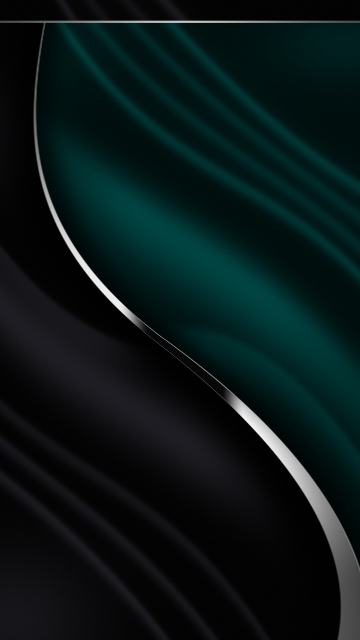
Reproduce this background procedurally as a Shadertoy shader.

```glsl
// Draped teal and black satin divided by a curved silver ribbon under a thin metal line.

const vec3 TEAL = vec3(0.0, 1.0, 0.97);
const vec3 VIOLET = vec3(0.86, 0.83, 1.0);
const float LINE_Y = 0.034;   // height of the metal line, from the top
const float JOIN_Y = 0.527;   // where the two halves of the ribbon meet

float hash(vec2 p) {
    return fract(sin(dot(p, vec2(127.1, 311.7))) * 43758.5453);
}

// Cubic through four values evenly spaced over t = 0..1
float cubic(vec4 k, float t) {
    float s = t * 3.0;
    vec3 d1 = k.yzw - k.xyz;
    vec2 d2 = d1.yz - d1.xy;
    return k.x + s * (d1.x + (s - 1.0) * 0.5 * (d2.x + (s - 2.0) / 3.0 * (d2.y - d2.x)));
}

// Curve of two joined cubics running down the canvas
float ribbonEdge(vec4 upper, vec4 lower, float y) {
    return y < JOIN_Y ? cubic(upper, (y - LINE_Y) / (JOIN_Y - LINE_Y))
                      : cubic(lower, (y - JOIN_Y) / (1.0 - JOIN_Y));
}

// Light along a fold, with its own softness above and below the crest
float fold(vec2 p, vec4 crest, float above, float below) {
    float d = p.y - cubic(crest, p.x);
    d /= d < 0.0 ? above : below;
    return exp(-d * d);
}

float glow(vec2 p, vec2 centre, vec2 size) {
    vec2 d = (p - centre) / size;
    return exp(-dot(d, d));
}

// Fine parallel creases of the upper cloth
float upperCreases(vec2 p) {
    float light = 0.0;
    for (int i = 0; i < 4; i++) {
        float n = float(i);
        vec4 crest = vec4(-0.143, 0.150, 0.289, 0.430) - n * vec4(0.048, 0.068, 0.048, 0.046);
        float strength = 0.085 + 0.03 * cos(n * 2.1);
        light += strength * fold(p, crest, 0.010, 0.014);
        light += 0.025 * fold(p, crest, 0.035, 0.025);
    }
    return light;
}

vec3 tealCloth(vec2 p) {
    float light = 0.055 + upperCreases(p);
    float along = smoothstep(-0.05, 0.4, p.x) * (1.0 - 0.4 * smoothstep(0.7, 1.05, p.x));
    light += 0.21 * along * fold(p, vec4(0.143, 0.312, 0.436, 0.605), 0.045, 0.085);
    float lowerFold = fold(p, vec4(0.677, 0.534, 0.544, 0.719), 0.012, 0.045);
    light += 0.085 * lowerFold * smoothstep(0.42, 0.62, p.x);
    light += 0.07 * glow(p, vec2(0.96, 0.07), vec2(0.22, 0.06));
    light += 0.04 * glow(p, vec2(0.15, 0.08), vec2(0.15, 0.08));
    return TEAL * light;
}

vec3 blackCloth(vec2 p) {
    float light = 0.012;
    float along = 1.0 - smoothstep(0.5, 0.85, p.x);
    light += 0.125 * along * fold(p, vec4(0.475, 0.625, 0.755, 0.990), 0.050, 0.060);
    float edgeFade = 1.0 - smoothstep(0.25, 0.46, p.x);
    light += 0.08 * edgeFade * fold(p, vec4(0.388, 0.538, 0.553, 0.500), 0.007, 0.040);
    for (int i = 0; i < 3; i++) {
        float n = float(i);
        vec4 crest = vec4(0.632, 0.766, 0.940, 1.302) + n * vec4(0.055, 0.074, 0.115, 0.130);
        light += (0.075 + 0.012 * n) * fold(p, crest, 0.009, 0.016);
    }
    light += 0.09 * glow(p, vec2(0.03, 0.97), vec2(0.24, 0.11));
    light += 0.045 * glow(p, vec2(0.0, 0.21), vec2(0.10, 0.09));
    return VIOLET * light;
}

// Brightness of the metal; s runs across the ribbon from left to right
float silver(vec2 p, float s) {
    float upper = mix(0.42, 0.93, smoothstep(0.15, 0.45, p.y));
    float lower = mix(0.92, 0.30, smoothstep(0.66, 0.93, p.y)) * (1.06 - 0.25 * s);
    float shine = upper * (1.0 - smoothstep(0.33, 0.42, p.x));
    shine += lower * smoothstep(0.61, 0.68, p.x);
    float rim = smoothstep(0.84, 0.97, s) + 0.6 * (1.0 - smoothstep(0.0, 0.10, s));
    return max(shine, 0.03 + 0.55 * rim * (1.0 - 0.5 * smoothstep(0.75, 1.0, p.y)));
}

void mainImage(out vec4 fragColor, in vec2 fragCoord) {
    vec2 p = fragCoord / iResolution.xy;
    p.y = 1.0 - p.y;
    vec2 px = 1.0 / iResolution.xy;

    // Ribbon outline
    float left = ribbonEdge(vec4(0.123, 0.094, 0.167, 0.417),
                            vec4(0.417, 0.727, 0.909, 0.9375), p.y);
    float right = ribbonEdge(vec4(0.126, 0.101, 0.183, 0.451),
                             vec4(0.451, 0.775, 0.968, 1.037), p.y);
    float aa = 1.1 * px.x;
    float pastLeft = smoothstep(-aa, aa, p.x - left);
    float pastRight = smoothstep(-aa, aa, p.x - right);

    // Cloth on both sides, shaded towards the ribbon
    vec3 teal = tealCloth(p) * mix(0.45, 1.0, smoothstep(0.0, 0.09, p.x - right));
    vec3 black = blackCloth(p) * mix(0.25, 1.0, smoothstep(0.0, 0.14, left - p.x));
    float s = clamp((p.x - left) / (right - left), 0.0, 1.0);
    vec3 color = mix(black, vec3(silver(p, s)), pastLeft);
    color = mix(color, teal, pastRight);

    // Dark strip and metal line at the top
    vec3 strip = VIOLET * (0.012 + 0.7 * upperCreases(p - vec2(0.04, 0.0)));
    color = mix(strip, color, smoothstep(-px.y, px.y, p.y - LINE_Y));
    float line = 1.0 - smoothstep(0.0008, 0.0008 + 1.2 * px.y, abs(p.y - LINE_Y));
    float lineLight = 0.22 + 0.55 * glow(p, vec2(0.5, LINE_Y), vec2(0.35, 1.0));
    color = mix(color, vec3(lineLight), line);

    // Faint grain against banding
    color += (hash(floor(p * vec2(288.0, 512.0))) - 0.5) * 0.006;
    fragColor = vec4(clamp(color, 0.0, 1.0), 1.0);
}
```
